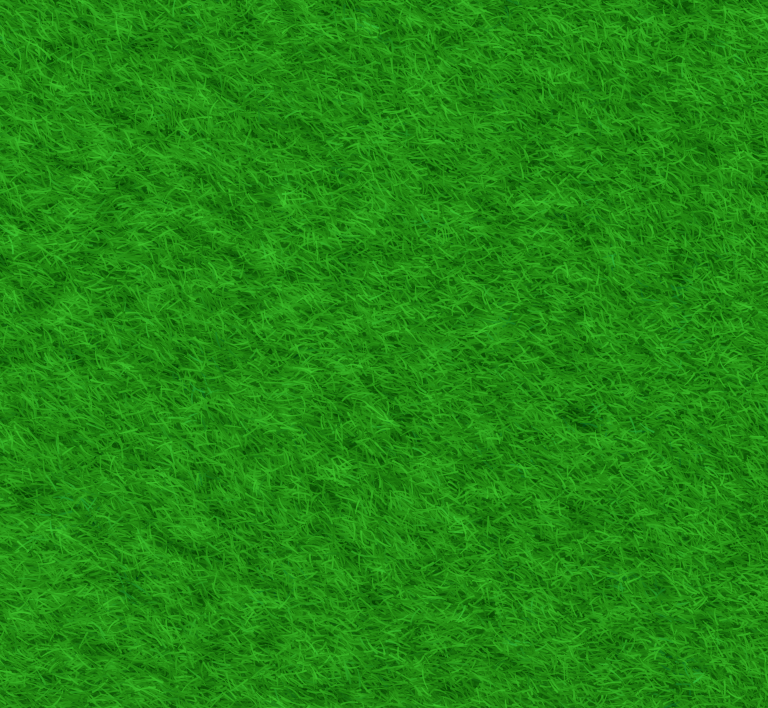
This texture is drawn by a WebGL 1 fragment shader. Its source:

```glsl
precision highp float;
// Dense short turf: many layers of thin, curved blades scattered on jittered grids,
// painted from dark undergrowth up to bright tips. Gradient noise adds soft
// clumps of light and shade that lean down to the right.

uniform vec2 u_resolution;

// Lengths are in canvas heights, tones run from 0 (deep) to 1 (light).
const int LAYERS = 14;
const float CELL = 0.0165;          // grid spacing of one blade per layer
const float BLADE_WIDTH = 0.0013;   // half width at the root
const float LEAN = -0.42;           // main blade direction, radians
const float SPREAD = 1.45;          // scatter of the direction
const float BEND = 0.22;            // curvature of the blades
const float OPACITY = 0.88;
const float ROOT_TONE = 0.20;
const float TIP_TONE = 0.70;
const float BLADE_VARIATION = 0.62;
const float CLUMP_CONTRAST = 0.42;
const vec2 CLUMP_FREQUENCY = vec2(18.0, 33.0);
const vec3 DEEP_GREEN = vec3(0.05, 0.33, 0.02);
const vec3 MID_GREEN = vec3(0.137, 0.535, 0.068);
const vec3 LIGHT_GREEN = vec3(0.22, 0.715, 0.15);
const vec3 COOL_SHIFT = vec3(-0.05, -0.02, 0.08);

vec2 hash2(vec2 p) {
  vec3 q = fract(vec3(p.xyx) * vec3(0.1031, 0.1030, 0.0973));
  q += dot(q, q.yzx + 33.33);
  return fract((q.xx + q.yz) * q.zy);
}

float cornerSlope(vec2 cell, vec2 offset) {
  return dot(hash2(cell) * 2.0 - 1.0, offset);
}

float gradientNoise(vec2 p) {
  vec2 i = floor(p), f = p - i;
  vec2 u = f * f * f * (f * (f * 6.0 - 15.0) + 10.0);
  vec2 e = vec2(1.0, 0.0);
  return mix(mix(cornerSlope(i, f), cornerSlope(i + e, f - e), u.x),
             mix(cornerSlope(i + e.yx, f - e.yx), cornerSlope(i + 1.0, f - 1.0), u.x), u.y);
}

vec2 rotate(vec2 p, float angle) {
  float c = cos(angle), s = sin(angle);
  return vec2(c * p.x + s * p.y, c * p.y - s * p.x);
}

// Coverage of one tapered, curved blade centred on the origin, in cell units.
float bladeCoverage(vec2 p, float angle, float halfLength, float bend, float blur) {
  vec2 q = rotate(p, angle);
  float along = clamp(q.x / halfLength, -1.0, 1.0);
  q.y -= bend * (along * along - 0.5) * halfLength;
  float d = length(vec2(max(abs(q.x) - halfLength, 0.0), q.y));
  float width = BLADE_WIDTH / CELL * (0.8 - 0.3 * along);
  return 1.0 - smoothstep(width - blur, width + blur, d);
}

// Paints one layer of blades over turf; x is tone, y is coolness.
vec2 paintLayer(vec2 turf, vec2 p, float layer, float lean, float size, float blur) {
  vec2 grid = p / CELL + layer * vec2(7.37, 3.71);
  vec2 home = floor(grid);
  float baseTone = mix(ROOT_TONE, TIP_TONE, layer / float(LAYERS - 1));
  for (int y = -1; y <= 1; y++) {
    for (int x = -1; x <= 1; x++) {
      vec2 cell = home + vec2(float(x), float(y));
      vec2 seed = cell + layer * vec2(131.0, 71.0) + 200.0;
      vec2 place = hash2(seed);
      vec2 turn = hash2(seed + 37.7);
      vec2 look = hash2(seed + 91.3);
      float angle = lean + SPREAD * (turn.x + turn.y - 1.0);
      angle += step(0.5, fract(turn.x * 17.0)) * 3.14159;
      float halfLength = size * mix(0.5, 0.92, look.x);
      float bend = BEND * (fract(look.x * 13.0) * 2.0 - 1.0);
      float cover = bladeCoverage(grid - cell - place, angle, halfLength, bend, blur);
      float tone = baseTone + BLADE_VARIATION * (look.y - 0.5);
      float cool = step(0.93, fract(look.y * 29.0));
      turf = mix(turf, vec2(tone, cool), cover * OPACITY);
    }
  }
  return turf;
}

vec3 grassColor(float tone) {
  float t = clamp(tone, -0.15, 1.15) * 2.0;
  return t < 1.0 ? mix(DEEP_GREEN, MID_GREEN, t) : mix(MID_GREEN, LIGHT_GREEN, t - 1.0);
}

void main() {
  vec2 p = gl_FragCoord.xy / u_resolution.y;
  float across = gl_FragCoord.x / u_resolution.x;
  float blur = 0.75 / (u_resolution.y * CELL);

  // Blades are longer on the left, finer and more mixed on the right.
  float size = mix(1.0, 0.78, across);
  float lean = LEAN + 0.9 * gradientNoise(p * 5.0 + 40.0);

  vec2 turf = vec2(0.08, 0.0);
  for (int i = 0; i < LAYERS; i++) {
    turf = paintLayer(turf, p, float(i), lean, size, blur);
  }

  // Clumps: leaning streaks plus broad, faint patches.
  vec2 streak = rotate(p, LEAN) * CLUMP_FREQUENCY + 60.0;
  float clump = gradientNoise(streak) + 0.6 * gradientNoise(streak * 2.1 + 23.0);
  float tone = turf.x + CLUMP_CONTRAST * mix(1.1, 0.75, across) * clump;
  tone += 0.1 * gradientNoise(p * 6.0 + 15.0);

  float coolPatch = smoothstep(0.1, 0.4, gradientNoise(p * 9.0 + 80.0));
  vec3 color = grassColor(tone) + COOL_SHIFT * turf.y * (0.25 + 0.75 * coolPatch);
  gl_FragColor = vec4(clamp(color, 0.0, 1.0), 1.0);
}
```
